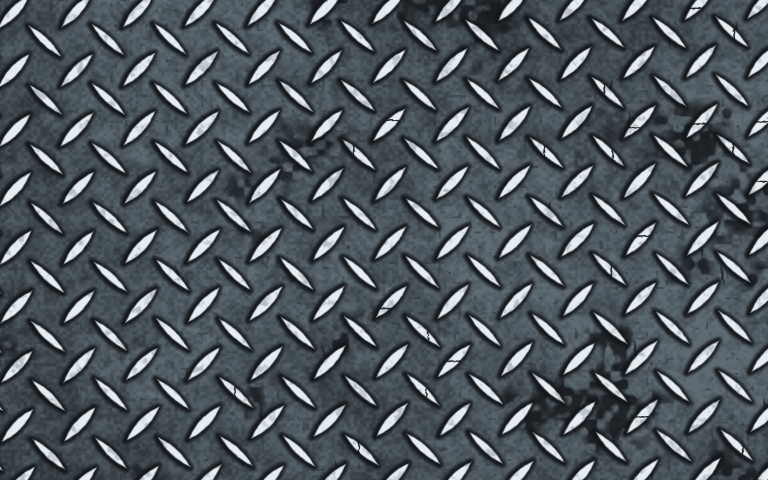
Give the GLSL for this texture, as a Shadertoy shader.

```glsl
const vec3 SOOT = vec3(0.07, 0.08, 0.09);
const vec3 DARK_STEEL = vec3(0.19, 0.22, 0.24);
const vec3 MID_STEEL = vec3(0.28, 0.32, 0.35);
const vec3 PALE_STEEL = vec3(0.37, 0.42, 0.45);
const vec3 SILVER = vec3(0.67, 0.70, 0.73);
const vec3 SHINE = vec3(0.90, 0.93, 0.95);

float hash(vec2 p) {
    return fract(sin(dot(p, vec2(127.1, 311.7))) * 43758.5453);
}

float noise(vec2 p) {
    vec2 i = floor(p), f = fract(p);
    f = f * f * (3.0 - 2.0 * f);
    return mix(mix(hash(i), hash(i + vec2(1, 0)), f.x),
               mix(hash(i + vec2(0, 1)), hash(i + vec2(1, 1)), f.x), f.y);
}

float fbm(vec2 p) {
    float sum = 0.0, amp = 0.5;
    for (int i = 0; i < 4; i++) {
        sum += amp * noise(p);
        p = mat2(1.6, 1.2, -1.2, 1.6) * p + 7.3;
        amp *= 0.5;
    }
    return sum / 0.9375;
}

// Signed distance to a pointed lens; size = (half width, half length)
float lens(vec2 p, vec2 size) {
    p = abs(p);
    float d = (size.y * size.y - size.x * size.x) / (2.0 * size.x);
    return (p.y - size.y) * d > p.x * size.y
        ? length(p - vec2(0.0, size.y))
        : length(p + vec2(d, 0.0)) - d - size.x;
}

// Components of d across and along a direction
vec2 acrossAlong(vec2 d, float angle) {
    vec2 dir = vec2(cos(angle), sin(angle));
    return vec2(dot(d, vec2(-dir.y, dir.x)), dot(d, dir));
}

float cover(float dist, float blur) {
    return 1.0 - smoothstep(-blur, blur, dist);
}

// Mottled plate with fine grain, slightly brighter to the right
vec3 plate(vec2 p) {
    float tone = 0.56 + 0.9 * (fbm(p * 4.0) - 0.5) + 0.8 * (fbm(p * 28.0) - 0.5);
    tone += 0.55 * (noise(p * 150.0) - 0.5) + 0.14 * (p.x - 0.8);
    vec3 steel = mix(DARK_STEEL, MID_STEEL, clamp(tone * 2.0, 0.0, 1.0));
    steel = mix(steel, PALE_STEEL, clamp(tone * 2.0 - 1.0, 0.0, 1.0));
    float pits = smoothstep(0.80, 0.95, noise(p * 95.0 + 31.0));
    return mix(steel, DARK_STEEL, 0.6 * pits);
}

// Grime blotches, denser to the right
float grime(vec2 p) {
    float level = fbm(p * 7.0 + 11.0) + 0.10 * (p.x - 0.8);
    return smoothstep(0.64, 0.78, level) * smoothstep(0.3, 0.6, noise(p * 60.0));
}

// Occasional steep scratch inside a lattice cell
float scratch(vec2 d, vec2 id, float chance, float px) {
    vec2 offset = 0.05 * (vec2(hash(id + 3.1), hash(id + 5.7)) - 0.5);
    vec2 q = acrossAlong(d - offset, 1.57 + 0.5 * (hash(id + 8.2) - 0.5));
    q.x += 0.003 * (noise(vec2(q.y * 150.0, id.x)) - 0.5);
    float mark = cover(lens(q, vec2(0.0022, 0.022)), px);
    return mark * step(hash(id + 12.4), chance);
}

// Dark slanted nick across some raised lozenges
float nick(vec2 q, vec2 id, float chance, float px) {
    float center = 0.04 * (hash(id + 17.3) - 0.5);
    float wobble = 0.005 * (noise(q * 250.0 + id) - 0.5);
    float dist = abs(q.y - center + q.x * 0.9 + wobble) - 0.0022;
    return cover(dist, px) * step(hash(id + 21.9), chance);
}

void mainImage(out vec4 fragColor, in vec2 fragCoord) {
    vec2 p = fragCoord / iResolution.y;
    float px = 1.0 / iResolution.y;

    // Slightly tilted lattice holding two interleaved sets of lozenges
    mat2 lattice = mat2(0.1301, 0.0018, -0.0012, 0.1230);
    vec2 grid = inverse(lattice) * (p - vec2(0.9417, 0.7417));

    vec3 color = mix(plate(p), SOOT, 0.8 * grime(p));
    float wearChance = mix(0.02, 0.20, smoothstep(0.4, 1.3, p.x));

    for (int k = 0; k < 2; k++) {
        float set = float(k);
        vec2 cell = floor(grid - 0.5 * set + 0.5);
        vec2 d = lattice * (grid - 0.5 * set - cell);
        vec2 id = cell + 40.0 * set;
        d += 0.002 * (vec2(hash(id), hash(id + 1.7)) - 0.5);

        float angle = mix(0.81, -0.75, set) + 0.05 * (hash(id + 2.3) - 0.5);
        vec2 size = mix(vec2(0.0102, 0.0480), vec2(0.0080, 0.0475), set);
        size *= 0.97 + 0.06 * hash(id + 4.9);
        vec2 q = acrossAlong(d, angle);
        float dist = lens(q, size) + 0.0012 * (noise(p * 130.0) - 0.5);

        // Soot gathered around the base, heavier on the left
        float shadowDist = lens(acrossAlong(d + vec2(0.0025, 0.0005), angle), size);
        float shadow = 1.0 - smoothstep(0.001, 0.013, shadowDist);
        color = mix(color, SOOT, 0.93 * shadow);
        color = mix(color, SOOT, 0.85 * scratch(d, id, 0.6 * wearChance, px));

        // Polished top with dull rim, scuffs and nicks
        float scuff = smoothstep(0.52, 0.78, fbm(p * 65.0 + id));
        vec3 metal = mix(SILVER, SHINE, smoothstep(0.0006, 0.0035, -dist));
        metal = mix(metal, SILVER, 0.8 * scuff);
        metal = mix(metal, SOOT, 0.9 * nick(q, id, wearChance, px));
        color = mix(color, metal, cover(dist + 0.0006, px));
    }
    fragColor = vec4(color, 1.0);
}
```
